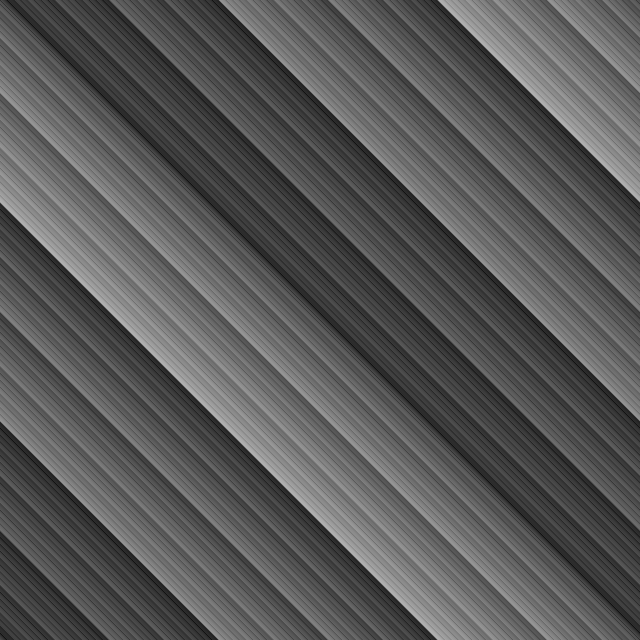
A three.js fragment shader for this pattern:

```glsl
#define PLEAT 0.684      // width of the widest pleat along an axis
#define OCTAVES 7        // halvings of the pleat
#define WIDE_FOLD 0.11   // contrast of the widest pleat
#define FOLD 0.165       // contrast of the first halving
#define FOLD_GAIN 0.70   // contrast kept at each halving
#define SHADOW 0.06      // base grey at the dark end
#define LIGHT 0.43       // base grey at the light end
#define GROOVE 0.13      // depth of the fine dark lines
#define CREASE 0.13      // depth of the main diagonal shadow
#define SOFT 0.0018      // edge smoothing in canvas units

varying vec2 vUv;

// Falling ramp from 0.5 to -0.5 with a softened return edge
float fallingSaw(float position, float period) {
  float phase = fract(position / period);
  return 0.5 - phase + smoothstep(1.0 - SOFT / period, 1.0, phase);
}

// Thin line centred on each multiple of the period
float fineLine(float position, float period) {
  float offset = abs(fract(position / period + 0.5) - 0.5) * period;
  return 1.0 - smoothstep(0.0, SOFT, offset);
}

// Grey profile across the diagonal
float pleatShade(float position) {
  float shade = mix(LIGHT, SHADOW, exp(-4.5 * position));
  shade += WIDE_FOLD * fallingSaw(position, PLEAT);

  // Nested pleats, each half as wide as the last
  float period = PLEAT;
  float contrast = FOLD;
  for (int i = 0; i < OCTAVES; i++) {
    period *= 0.5;
    shade += contrast * fallingSaw(position, period);
    contrast *= FOLD_GAIN;
  }

  // Fine grooves and the deep crease beside the diagonal
  shade -= GROOVE * fineLine(position, PLEAT / 64.0);
  float creaseOffset = (position - 0.012) / 0.012;
  shade -= CREASE * exp(-creaseOffset * creaseOffset);
  return shade;
}

void main() {
  float position = fract(vUv.x + vUv.y);
  float wrap = smoothstep(1.0 - SOFT, 1.0, position);
  float shade = mix(pleatShade(position), pleatShade(0.0), wrap);
  gl_FragColor = vec4(vec3(clamp(shade, 0.07, 0.72)), 1.0);
}
```
